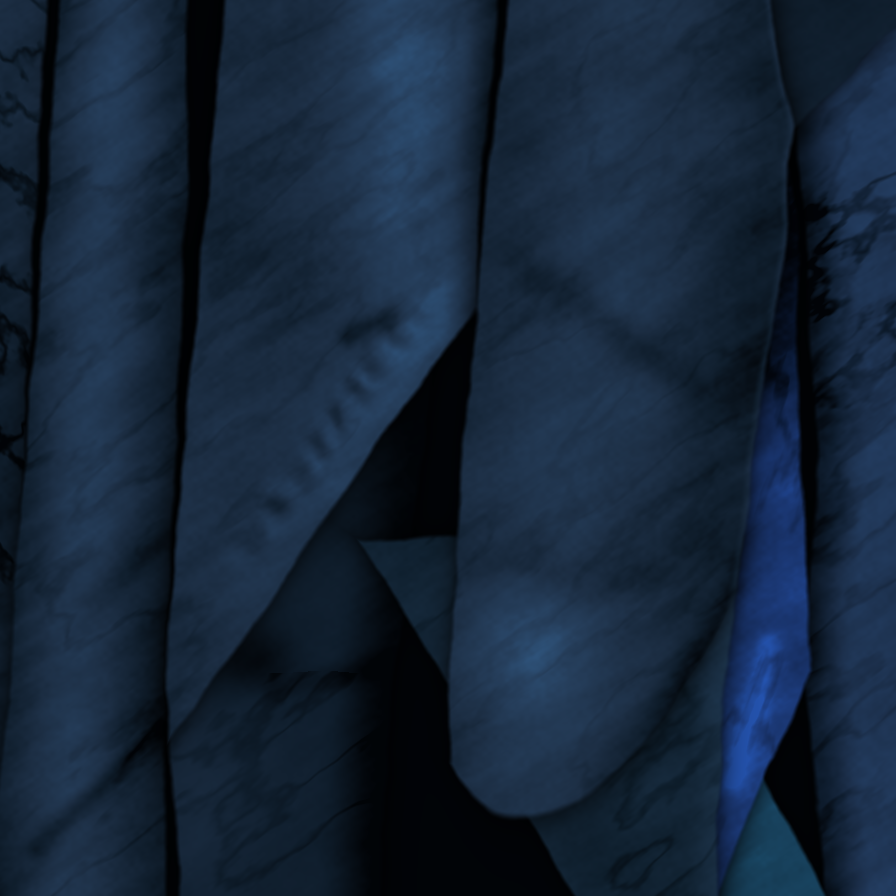
Reproduce this texture procedurally as a three.js fragment shader.

```glsl
// Hanging folds of dark blue cloth, with black gaps between them.
// Each fold is a distance-masked layer painted back to front; its light value
// is shaped by soft glows, creases and fbm, then mapped to a blue colour ramp.
varying vec2 vUv;

const vec3 BLACK = vec3(0.004, 0.014, 0.028);
const vec3 SHADE = vec3(0.055, 0.110, 0.165);
const vec3 SLATE = vec3(0.110, 0.180, 0.265);
const vec3 DENIM = vec3(0.148, 0.245, 0.360);
const vec3 LIGHT = vec3(0.190, 0.345, 0.510);
const vec3 INDIGO_TINT = vec3(0.75, 0.95, 1.35);
const vec3 TEAL_TINT = vec3(0.65, 1.08, 1.04);

float hash(vec2 p) {
  return fract(sin(dot(p, vec2(127.1, 311.7))) * 43758.5453);
}

float noise(vec2 p) {
  vec2 i = floor(p), f = fract(p);
  f = f * f * (3.0 - 2.0 * f);
  return mix(mix(hash(i), hash(i + vec2(1, 0)), f.x),
             mix(hash(i + vec2(0, 1)), hash(i + vec2(1, 1)), f.x), f.y);
}

float fbm(vec2 p) {
  float sum = 0.0, amp = 0.5;
  for (int i = 0; i < 5; i++) {
    sum += amp * noise(p);
    p = mat2(1.6, 1.2, -1.2, 1.6) * p + 3.7;
    amp *= 0.5;
  }
  return sum;
}

// Fold edge: x at heights 0, 1/4, 1/2, 3/4 and 1.
float edge(float y, float a, float b, float c, float d, float e) {
  vec4 t = clamp(y * 4.0 - vec4(0, 1, 2, 3), 0.0, 1.0);
  return mix(mix(mix(mix(a, b, t.x), c, t.y), d, t.z), e, t.w);
}

vec3 ramp(float l) {
  vec4 t = clamp(l * 4.0 - vec4(0, 1, 2, 3), 0.0, 1.0);
  return mix(mix(mix(mix(BLACK, SHADE, t.x), SLATE, t.y), DENIM, t.z), LIGHT, t.w);
}

float glow(vec2 p, vec2 center, vec2 size) {
  vec2 q = (p - center) / size;
  return exp(-dot(q, q));
}

float crease(vec2 p, vec2 a, vec2 b, float width) {
  vec2 ab = b - a;
  float d = length(p - a - ab * clamp(dot(p - a, ab) / dot(ab, ab), 0.0, 1.0));
  return exp(-d * d / (width * width));
}

// Thin winding wrinkles where slanted noise crosses its middle value.
float wrinkles(vec2 p, float slope, vec2 scale) {
  float n = fbm(vec2(p.x, p.y - slope * p.x) * scale);
  return 1.0 - smoothstep(0.0, 0.06, abs(n - 0.48));
}

// Lays a fold over the base with a contact shadow; d is positive inside.
vec3 layer(vec3 base, vec3 color, float d) {
  base *= 1.0 - 0.5 * exp(-max(-d, 0.0) / 0.012);
  return mix(base, color, smoothstep(-0.003, 0.004, d));
}

void main() {
  vec2 uv = vUv;
  vec2 p = uv + 0.012 * (vec2(fbm(uv * 14.0), fbm(uv * 14.0 + 31.0)) - 0.48);
  float x = p.x, y = p.y;

  // Cloth surface: broad mottling, slanted streaks and fine grain
  float cloth = 0.30 * (fbm(uv * 7.0) - 0.48)
              + 0.20 * (fbm(vec2(uv.x, uv.y - 0.6 * uv.x) * vec2(12, 45)) - 0.48)
              + 0.05 * (noise(uv * 170.0) - 0.5);
  float rumple = wrinkles(uv, 0.7, vec2(7, 13));

  // Crumpled strip at the far left
  float l = 0.30 + cloth - 0.25 * wrinkles(uv, -0.4, vec2(14, 12)) + 0.2 * smoothstep(0.7, 1.0, y);
  vec3 color = layer(BLACK, ramp(l), 0.052 - 0.05 * (1.0 - y) - x);

  // Left roll
  float left = edge(y, -0.015, 0.01, 0.028, 0.05, 0.065);
  float right = edge(y, 0.185, 0.185, 0.197, 0.207, 0.212);
  float s = (x - left) / (right - left);
  l = 0.22 + 0.42 * exp(-pow((s - 0.42) / 0.36, 2.0)) + cloth - 0.10 * rumple;
  l -= 0.25 * crease(p, vec2(0.04, 0.05), vec2(0.18, 0.19), 0.012);
  l -= 0.15 * crease(p, vec2(0.10, 0.33), vec2(0.19, 0.40), 0.016);
  color = layer(color, ramp(l), min(x - left, right - x));

  // Shadowed cloth under the diagonal flap
  left = edge(y, 0.2, 0.185, 0.205, 0.228, 0.252);
  right = edge(y, 0.425, 0.44, 0.475, 0.5, 0.52);
  vec2 slant = normalize(vec2(-0.415, 0.295));
  float flap = dot(p - vec2(0.235, 0.24), slant);
  l = 0.27 * smoothstep(0.62, 0.35, y) * smoothstep(0.0, 0.08, right - x) + 0.4 * cloth;
  l += 0.13 * glow(p, vec2(0.21, 0.11), vec2(0.08, 0.13));
  l -= 0.24 * glow(p, vec2(0.28, 0.265), vec2(0.05, 0.04));
  l -= 0.10 * crease(p, vec2(0.31, 0.23), vec2(0.43, 0.26), 0.014) + 0.1 * rumple * step(y, 0.25);
  color = layer(color, ramp(l), min(x - left, right - x));

  // Diagonal flap with a puckered seam along its hem
  right = edge(y, 0.53, 0.53, 0.53, 0.535, 0.555);
  float along = dot(p - vec2(0.235, 0.24), vec2(-slant.y, slant.x)) * -1.0;
  float seam = exp(-pow((flap - 0.052) / 0.017, 2.0)) * smoothstep(0.1, 0.18, along) * smoothstep(0.5, 0.42, along);
  l = 0.43 + cloth - 0.06 * rumple + 0.42 * glow(p, vec2(0.455, 0.92), vec2(0.075, 0.28));
  l += 0.27 * exp(-pow((flap - 0.025) / 0.05, 2.0)) * smoothstep(0.0, 0.3, along);
  l -= seam * (0.07 + 0.16 * sin(along * 150.0 + 9.0 * fbm(uv * 12.0)));
  l -= 0.32 * crease(p, vec2(0.39, 0.625), vec2(0.44, 0.645), 0.013);
  l -= 0.25 * smoothstep(0.04, 0.0, right - x);
  color = layer(color, ramp(l), min(x - left, min(right - x, flap)));

  // Right-hand cloth, teal hem and dark upper flap
  left = edge(y, 0.92, 0.895, 0.912, 0.9, 0.87);
  l = 0.2 + 0.46 * smoothstep(0.0, 0.06, x - left) + cloth;
  l -= 0.32 * wrinkles(uv, 0.5, vec2(9, 14)) * smoothstep(0.45, 0.65, y) + 0.12 * rumple;
  color = layer(color, ramp(l) * vec3(0.94, 0.98, 1.06), x - left);
  color = layer(color, ramp(0.26 + 0.5 * cloth), min(x - 0.85, (y - x + 0.03) * 0.7));
  color = layer(color, ramp(0.72 + cloth) * TEAL_TINT, min(0.92 - 0.5 * y - x, min(x - 0.78, 0.14 - y)));

  // Indigo lining beside the broad fold
  float bend = edge(y, 0.80, 0.81, 0.845, 0.88, 0.86) + 0.014 * glow(p, vec2(x, 0.86), vec2(1.0, 0.05));
  right = edge(y, 0.80, 0.905, 0.893, 0.892, 0.85);
  l = 0.63 * smoothstep(0.76, 0.45, y) + 1.5 * cloth - 0.18 * wrinkles(uv, 1.5, vec2(12, 8));
  l += 0.35 * crease(p, vec2(0.82, 0.13), vec2(0.86, 0.28), 0.016);
  color = layer(color, ramp(l) * INDIGO_TINT, min(x - bend + 0.01, right - x));

  // Lower back cloth below the broad fold
  l = 0.34 + 0.8 * cloth - 0.12 * rumple + 0.14 * smoothstep(0.04, 0.0, bend - x);
  color = layer(color, ramp(l) * vec3(0.92, 1.02, 1.0), min(x - 0.64 + 0.6 * y, min(bend - x, 0.4 - y)));

  // Broad central fold with a rounded lower hem
  left = edge(y, 0.5, 0.5, 0.518, 0.54, 0.565);
  float hem = 0.085 + (x < 0.57 ? 13.0 : 4.0) * (x - 0.57) * (x - 0.57);
  s = (x - left) / (bend - left);
  l = 0.36 + 0.20 * exp(-pow((s - 0.38) / 0.36, 2.0)) + cloth - 0.06 * rumple;
  l += 0.27 * glow(p, vec2(0.59, 0.27), vec2(0.06, 0.06)) + 0.1 * glow(p, vec2(0.64, 0.5), vec2(0.1, 0.14));
  l -= 0.16 * crease(p, vec2(0.59, 0.70), vec2(0.77, 0.57), 0.022);
  l -= 0.10 * crease(p, vec2(0.53, 0.37), vec2(0.72, 0.36), 0.025);
  l -= 0.12 * smoothstep(0.65, 0.95, s) + 0.22 * smoothstep(0.07, 0.0, y - hem) * smoothstep(0.6, 0.75, x);
  l += 0.16 * smoothstep(0.010, 0.0, bend - x);
  color = layer(color, ramp(l), min(min(x - left, bend - x), (y - hem) * 0.6));

  gl_FragColor = vec4(color, 1.0);
}
```
